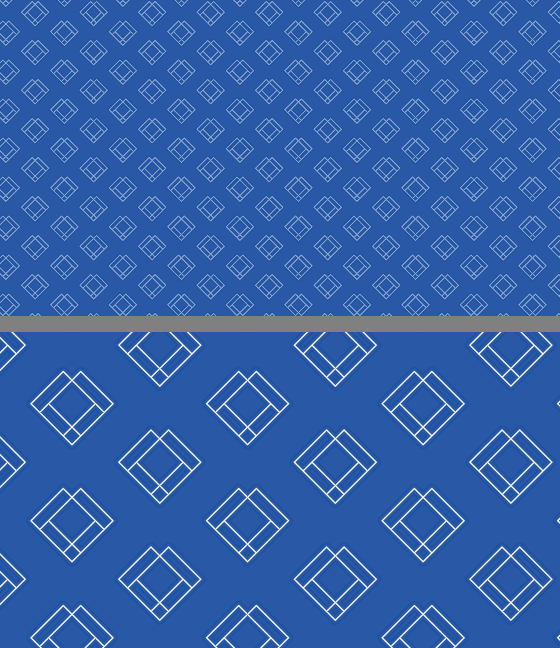
Top: the whole. Bottom: its middle third, enlarged.
Reproduce this pattern procedurally as a Shadertoy shader.

```glsl
// Staggered lattice of thin white interlocked diamond frames on a blue ground.

#define UNITS_HIGH 648.0              // drawing units over the canvas height
#define CELL vec2(120.0, 80.0)        // lattice cell, holds two motifs
#define ORIGIN vec2(72.0, 62.0)       // centre of the first motif
#define LINE_WIDTH 0.92
#define FRINGE_DISTANCE 2.7           // faint dark edge beside each line
#define FRINGE_SPREAD 1.1
#define GROUND vec3(0.16, 0.35, 0.65)
#define FRINGE vec3(0.11, 0.32, 0.63)
#define INK vec3(1.0)

float segmentDistance(vec2 p, vec2 a, vec2 b) {
    vec2 pa = p - a, ba = b - a;
    return length(pa - ba * clamp(dot(pa, ba) / dot(ba, ba), 0.0, 1.0));
}

// Two overlapping frames, mirrored about the vertical axis
float motifDistance(vec2 p) {
    p.x = abs(p.x);
    vec2 peak = vec2(6.0, 23.0), side = vec2(28.0, 1.0), foot = vec2(0.0, -27.0);
    vec2 notch = vec2(0.0, 17.0), inner = vec2(16.0, 1.0), cross = vec2(0.0, -15.0);

    // Outer outline
    float d = min(segmentDistance(p, peak, side), segmentDistance(p, side, foot));
    // Long strips from the peaks to the opposite edges
    d = min(d, segmentDistance(p, notch, peak));
    d = min(d, segmentDistance(p, notch, vec2(22.0, -5.0)));
    // Inner square and its crossing at the foot
    d = min(d, segmentDistance(p, inner, cross));
    return min(d, segmentDistance(p, cross, vec2(6.0, -21.0)));
}

vec2 wrapCell(vec2 p) {
    return (fract(p / CELL + 0.5) - 0.5) * CELL;
}

// Share of a pixel-wide window covered by the line
float lineCoverage(float d, float pixel) {
    float halfWidth = 0.5 * LINE_WIDTH, halfPixel = 0.5 * pixel;
    float covered = min(d + halfWidth, halfPixel) - max(d - halfWidth, -halfPixel);
    return clamp(covered / pixel, 0.0, 1.0);
}

void mainImage(out vec4 fragColor, in vec2 fragCoord) {
    float pixel = UNITS_HIGH / iResolution.y;
    vec2 p = fragCoord * pixel - ORIGIN;

    // Rows alternate by half a cell
    float d = min(motifDistance(wrapCell(p)), motifDistance(wrapCell(p + 0.5 * CELL)));

    float fringe = 1.0 - smoothstep(0.0, FRINGE_SPREAD, abs(d - FRINGE_DISTANCE));
    vec3 color = mix(GROUND, FRINGE, fringe);
    color = mix(color, INK, lineCoverage(d, pixel));
    fragColor = vec4(color, 1.0);
}
```
